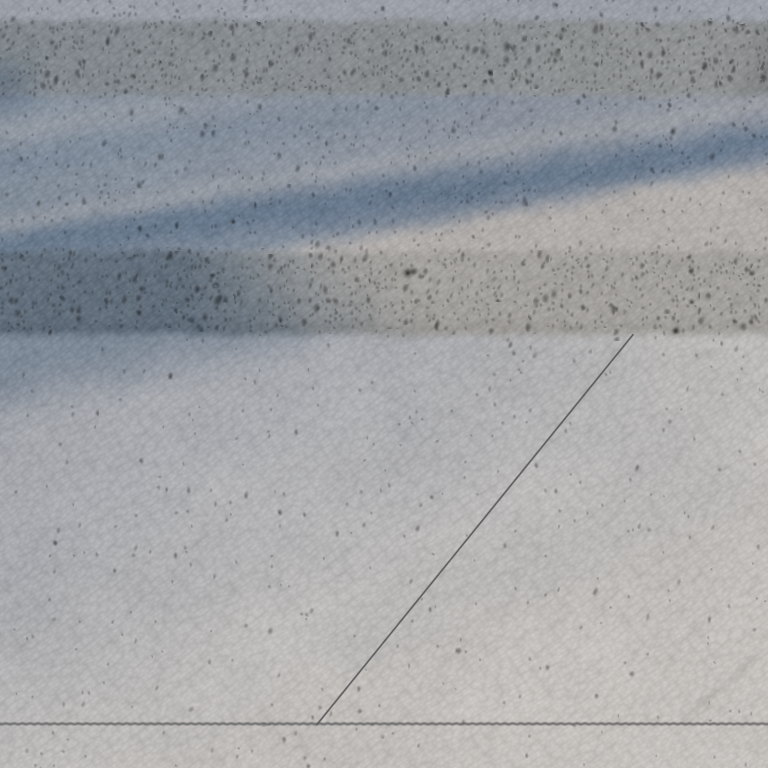
Write a WebGL 2 fragment shader that draws this texture.

```glsl
#version 300 es
precision highp float;
// Worn pale stone steps seen from above, crossed by soft blue shadows.
// Horizontal bands make treads and risers; slanted smooth ramps make shadows;
// cellular noise gives grain and pits, layered sines give slow mottling.
uniform vec2 u_resolution;
out vec4 fragColor;

vec2 hash2(vec2 p) {
    p = fract(p * vec2(0.1031, 0.1137));
    p += dot(p, p.yx + 33.33);
    return fract((p.xx + p.yx) * p.yy * vec2(7.31, 9.17));
}

// x: distance to the nearest feature point, y: random value of its cell
vec2 cellular(vec2 p) {
    vec2 cell = floor(p), best = vec2(9.0, 0.0);
    for (int j = -1; j <= 1; j++)
    for (int i = -1; i <= 1; i++) {
        vec2 id = cell + vec2(i, j);
        vec2 rnd = hash2(id + 71.0);
        float d = length(id + 0.15 + 0.7 * rnd - p);
        if (d < best.x) best = vec2(d, hash2(id + 213.0).x);
    }
    return best;
}

// Slow uneven tone, roughly -1 to 1
float mottle(vec2 p) {
    float sum = 0.0, amp = 0.5;
    for (int i = 0; i < 5; i++) {
        sum += amp * sin(p.x + 1.7 * sin(p.y * 0.8)) * cos(p.y + 1.3 * sin(p.x * 0.7));
        p = mat2(1.28, 1.1, -1.1, 1.28) * p + 2.3;
        amp *= 0.7;
    }
    return sum;
}

float bell(float d, float width) { return exp(-d * d / (width * width)); }

// Soft pits of random size; amount is the share of cells that hold one
float pits(vec2 p, float scale, float amount) {
    vec2 c = cellular(p * scale);
    float size = 0.25 + 0.25 * fract(c.y * 37.0);
    return step(c.y, amount) * (1.0 - smoothstep(0.0, size + 0.1, c.x));
}

float segmentDist(vec2 p, vec2 a, vec2 b) {
    vec2 ab = b - a;
    return length(p - a - ab * clamp(dot(p - a, ab) / dot(ab, ab), 0.0, 1.0));
}

void main() {
    vec2 uv = gl_FragCoord.xy / u_resolution;
    float x = uv.x, y = uv.y;
    float tone = mottle(uv * vec2(9.0, 13.0));
    float wob = 0.004 * mottle(uv * 30.0);

    // Lowest tread: cool at the upper left, warm and bright at the lower right
    float warm = smoothstep(0.0, 0.9, 0.5 * x + 0.57 - 1.1 * y + 0.06 * tone);
    vec3 ground = mix(vec3(0.64, 0.65, 0.675), vec3(0.76, 0.745, 0.73), warm);
    float castEdge = y - 0.463 - 0.215 * x + 2.0 * wob;
    ground = mix(ground, vec3(0.46, 0.51, 0.57),
        0.85 * smoothstep(-0.035, 0.065, castEdge) * (1.0 - smoothstep(0.32, 0.54, x)));
    ground += vec3(0.025, 0.02, 0.01) * smoothstep(0.35, 0.9, x) * smoothstep(0.4, 0.56, y);

    // Middle tread: shade with slanted pale and deep streaks
    vec3 tread = mix(vec3(0.52, 0.56, 0.61), vec3(0.56, 0.58, 0.62), x);
    tread = mix(tread, vec3(0.45, 0.51, 0.58), 0.5 * bell(y - 0.785 - 0.14 * x + wob, 0.02) * (1.0 - x));
    tread = mix(tread, vec3(0.59, 0.61, 0.64), 0.6 * bell(y - 0.828 - 0.15 * x + wob, 0.016) * (1.0 - smoothstep(0.1, 0.5, x)));
    float deepLine = y - 0.685 - 0.1 * x - 0.028 * x * x + 2.0 * wob;
    tread = mix(tread, vec3(0.39, 0.46, 0.54), 0.88 * bell(deepLine, 0.039 - 0.013 * x));
    tread = mix(tread, vec3(0.62, 0.63, 0.65), 0.65 * bell(y - 0.709 - 0.156 * x + wob, 0.017));
    float sunEdge = 0.607 + 0.18 * x - y + 2.0 * wob;
    tread = mix(tread, vec3(0.69, 0.675, 0.665), smoothstep(-0.015, 0.02, sunEdge));
    tread = mix(tread, vec3(0.37, 0.43, 0.50),
        0.8 * (1.0 - smoothstep(0.01, 0.08, x)) * bell(y - 0.882, 0.024));

    // Risers: one evenly grey, one dark on the left and sunlit on the right
    vec3 upperRiser = mix(vec3(0.505, 0.53, 0.55), vec3(0.56, 0.57, 0.575), smoothstep(0.0, 0.9, x));
    upperRiser = mix(upperRiser, vec3(0.38, 0.43, 0.49),
        0.8 * (1.0 - smoothstep(0.0, 0.07, x)) * bell(y - 0.895, 0.026));
    upperRiser -= 0.06 * smoothstep(0.93, 1.02, x);
    float lit = smoothstep(0.2, 0.58, x + 0.6 * (y - 0.62) + 0.02 * tone);
    vec3 lowerRiser = mix(vec3(0.385, 0.435, 0.485), vec3(0.635, 0.625, 0.61), lit);
    lowerRiser -= 0.025 * bell(y - 0.57, 0.012);

    // Stack the bands from the bottom up, with worn soft edges
    float e = 0.008;
    vec3 color = mix(ground, lowerRiser, smoothstep(-e, e, y - 0.564 + wob));
    color = mix(color, tread, smoothstep(-e, e, y - 0.672 + wob));
    color = mix(color, upperRiser, smoothstep(-e, e, y - 0.876 + wob));
    color = mix(color, vec3(0.60, 0.62, 0.655), smoothstep(-e, e, y - 0.973 + wob));
    float riser = smoothstep(0.56, 0.58, y) * (1.0 - smoothstep(0.66, 0.685, y))
        + smoothstep(0.872, 0.89, y) * (1.0 - smoothstep(0.96, 0.98, y));

    // Slanted stone grain at two scales, with slow mottling
    vec2 slant = mat2(0.8, -0.6, 0.6, 0.8) * uv + 0.5 * wob;
    color += 0.065 * (0.42 - cellular(slant * vec2(60.0, 110.0)).x);
    color += 0.06 * (0.42 - cellular(slant * vec2(130.0, 200.0) + 9.0).x);
    color += 0.014 * tone + 0.012 * mottle(slant * vec2(45.0, 90.0));

    // Soft pits crowd the risers in clusters and stay rare elsewhere
    float cluster = clamp(0.6 + 0.9 * mottle(uv * vec2(14.0, 8.0) + 4.0), 0.1, 1.3);
    float upper = smoothstep(0.5, 0.7, y);
    vec2 tall = uv * vec2(1.0, 0.75) + wob;
    color *= 1.0 - 0.32 * pits(tall, 95.0, 0.2 * cluster * riser + 0.03 * upper + 0.01);
    color *= 1.0 - 0.22 * pits(tall + 3.0, 150.0, 0.25 * riser + 0.08 * upper + 0.03);
    color *= 1.0 - 0.42 * pits(tall + 7.0, 75.0, 0.05 * riser * cluster);
    color *= 1.0 - 0.6 * bell(length(uv - vec2(0.88, 0.569)), 0.004);
    color *= 1.0 - 0.55 * bell(length(uv - vec2(0.531, 0.645)), 0.005);

    // Thin joints: a slanted cut and a finely beaded level one, plus a faint crack
    float cut = segmentDist(uv, vec2(0.413, 0.057), vec2(0.824, 0.564));
    color = mix(color, vec3(0.27, 0.27, 0.28), 0.8 * (1.0 - smoothstep(0.0, 0.0022, cut)));
    float level = abs(y - 0.0575 + 0.0005 * sin(x * 600.0));
    color = mix(color, vec3(0.36, 0.36, 0.36), 0.75 * (1.0 - smoothstep(0.0, 0.0034, level)));
    float crack = segmentDist(uv + wob, vec2(0.89, 0.065), vec2(0.985, 0.145));
    color -= 0.05 * bell(crack, 0.006) * (0.7 + tone);
    fragColor = vec4(clamp(color, 0.0, 1.0), 1.0);
}
```
